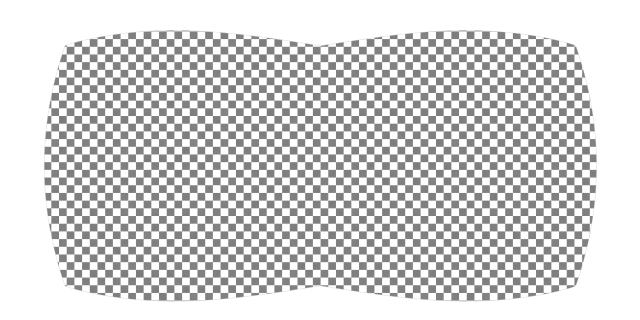
A Shadertoy shader for this pattern:

```glsl
// A grey and white checkerboard clipped to a wide goggle-like panel on white.
// Two antialiased square waves multiply into the checks; the panel is bounded by
// bowed sides and paired arches, and gradient noise gives the grey a faint mottle.

const float PI = 3.14159265;
const float CELL = 0.02404;                    // check size, in canvas heights
const vec2 GRID_ORIGIN = vec2(0.6893, 0.6615); // one corner of the grid
const vec2 PANEL_CENTER = vec2(1.0013, 0.4818);
const vec2 PANEL_HALF = vec2(0.798, 0.375);    // center to corner
const float SIDE_BOW = 0.065;
const float ARCH_RISE = 0.048;
const float ARCH_SKEW = 0.82;                  // below 1 moves peaks outward
const float OUTLINE = 0.0022;

const vec3 WHITE = vec3(1.0);
const vec3 GREY = vec3(0.5);
const vec3 LINE_GREY = vec3(0.75);

vec2 hashGradient(vec2 cell) {
    vec2 h = vec2(dot(cell, vec2(127.1, 311.7)), dot(cell, vec2(269.5, 183.3)));
    return fract(sin(h) * 43758.5) * 2.0 - 1.0;
}

float gradientNoise(vec2 p) {
    vec2 i = floor(p), f = fract(p);
    vec2 w = f * f * f * (f * (f * 6.0 - 15.0) + 10.0);
    float a = dot(hashGradient(i), f);
    float b = dot(hashGradient(i + vec2(1, 0)), f - vec2(1, 0));
    float c = dot(hashGradient(i + vec2(0, 1)), f - vec2(0, 1));
    float d = dot(hashGradient(i + vec2(1, 1)), f - vec2(1, 1));
    return mix(mix(a, b, w.x), mix(c, d, w.x), w.y);
}

// Coverage of white checks; blur is the pixel size in cells.
float checker(vec2 q, float blur) {
    vec2 edge = 0.5 - 2.0 * abs(fract(q * 0.5 + 0.25) - 0.5);
    vec2 wave = clamp(2.0 * edge / blur, -1.0, 1.0);
    return 0.5 + 0.5 * wave.x * wave.y;
}

// Approximate signed distance to the panel, negative inside.
float panelDistance(vec2 p, vec2 halfSize, float bow, float rise) {
    vec2 a = abs(p);
    vec2 t = min(a / halfSize, 1.0);
    float arch = rise * sin(PI * pow(1.0 - t.x, ARCH_SKEW));
    float side = bow * (1.0 - t.y * t.y);
    return max(a.x - halfSize.x - side, a.y - halfSize.y - arch);
}

float coverage(float dist, float pixel) {
    return clamp(0.5 - dist / pixel, 0.0, 1.0);
}

void mainImage(out vec4 fragColor, in vec2 fragCoord) {
    float pixel = 1.0 / iResolution.y;
    vec2 p = fragCoord * pixel;
    p.x += 1.0 - 0.5 * iResolution.x * pixel; // keep the layout centered

    // Checks with slightly uneven grey
    vec2 q = (p - GRID_ORIGIN) / CELL;
    vec3 grey = GREY + 0.035 * gradientNoise(q * 0.8);
    vec3 checks = mix(grey, WHITE, checker(q, pixel / CELL));

    // Panel and its faint outline
    float dist = panelDistance(p - PANEL_CENTER, PANEL_HALF, SIDE_BOW, ARCH_RISE);
    vec3 color = mix(WHITE, checks, coverage(dist, pixel));
    float line = coverage(abs(dist) - 0.5 * OUTLINE, pixel);
    color = mix(color, LINE_GREY, 0.4 * line);

    fragColor = vec4(color, 1.0);
}
```
